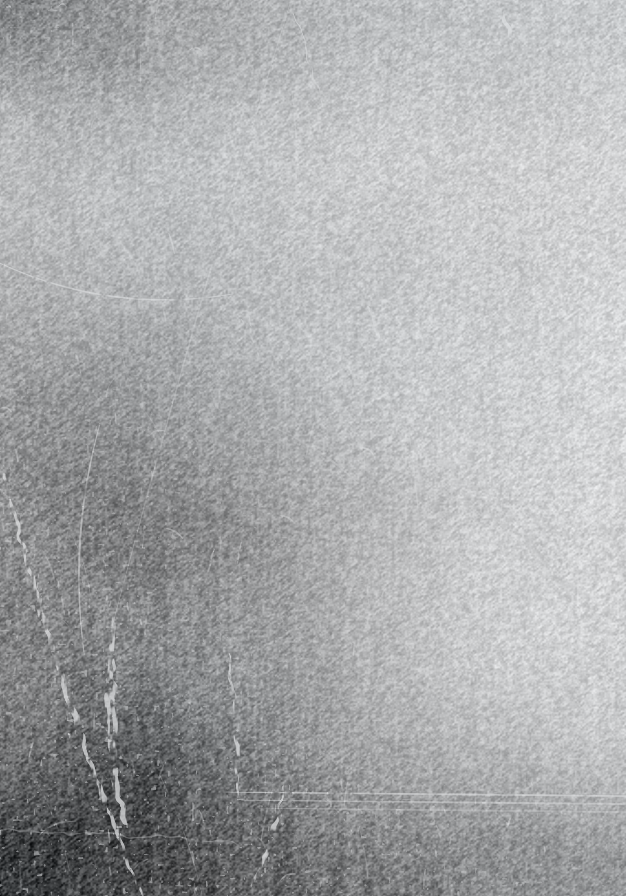
A Shadertoy shader for this texture:

```glsl
// Brushed, scratched grey metal with a soft light from the right and dark worn edges.

float hash(vec2 p) {
    vec3 q = fract(vec3(p.xyx) * 0.1031);
    q += dot(q, q.yzx + 33.33);
    return fract((q.x + q.y) * q.z);
}

float noise(vec2 p) {
    vec2 i = floor(p), f = fract(p);
    f = f * f * (3.0 - 2.0 * f);
    return mix(mix(hash(i), hash(i + vec2(1, 0)), f.x),
               mix(hash(i + vec2(0, 1)), hash(i + vec2(1, 1)), f.x), f.y);
}

float fbm(vec2 p) {
    float sum = 0.0, amp = 0.5;
    for (int i = 0; i < 5; i++) {
        sum += amp * noise(p);
        p = mat2(1.6, 1.2, -1.2, 1.6) * p + 7.3;
        amp *= 0.5;
    }
    return sum;
}

mat2 rotate(float angle) {
    float c = cos(angle), s = sin(angle);
    return mat2(c, s, -s, c);
}

float glow(vec2 p, vec2 centre, vec2 radius) {
    vec2 d = (p - centre) / radius;
    return exp(-dot(d, d));
}

// Bowed stroke from a to b, thinning towards both ends.
float stroke(vec2 p, vec2 a, vec2 b, float bend, float width, float soft) {
    vec2 d = b - a;
    float t = clamp(dot(p - a, d) / dot(d, d), 0.0, 1.0);
    float arch = 4.0 * t * (1.0 - t);
    vec2 q = a + d * t + normalize(vec2(-d.y, d.x)) * bend * arch;
    float w = width * (0.35 + 0.65 * arch);
    return 1.0 - smoothstep(w - soft * 0.5, w + soft * 0.8, length(p - q));
}

// Broad light and shade over the sheet, in 0..1 coordinates.
float shading(vec2 uv) {
    float tone = 0.825;
    tone -= 0.28 * glow(uv, vec2(0.0, 0.42), vec2(0.5, 0.29));
    tone -= 0.49 * glow(uv, vec2(0.0, 0.0), vec2(0.55, 0.22));
    tone -= 0.22 * glow(uv, vec2(0.8, 0.0), vec2(0.6, 0.14));
    tone -= 0.20 * glow(uv, vec2(0.0, 1.0), vec2(0.3, 0.12));
    tone -= 0.11 * glow(uv, vec2(0.25, 1.0), vec2(0.7, 0.18));
    tone -= 0.08 * glow(uv, vec2(0.35, 0.3), vec2(0.3, 0.25));
    return tone;
}

// Short random nicks, mostly upright, one per grid cell.
float nicks(vec2 p, float scale, float density, float width, float soft) {
    vec2 cell = floor(p * scale);
    float sum = 0.0;
    for (int y = -1; y <= 1; y++)
    for (int x = -1; x <= 1; x++) {
        vec2 id = cell + vec2(x, y);
        float pick = hash(id + 11.7);
        vec2 centre = (id + vec2(hash(id + 3.1), hash(id + 8.9))) / scale;
        float lean = (hash(id + 21.3) - 0.5) * (pick < density * 0.3 ? 3.0 : 0.7);
        vec2 reach = vec2(sin(lean), cos(lean)) * mix(0.06, 0.5, hash(id + 5.5)) / scale;
        float mark = stroke(p, centre - reach, centre + reach, 0.08 / scale * lean, width, soft);
        sum += mark * step(pick, density) * mix(0.2, 1.0, hash(id + 31.0));
    }
    return sum;
}

// The few long scratches that stand out; the wide ones crumble into flakes.
float longScratches(vec2 p, float soft) {
    vec2 w = p + 0.006 * (vec2(noise(p * 90.0), noise(p * 90.0 + 40.0)) - 0.5);
    float wide = stroke(w, vec2(0.127, 0.31), vec2(0.138, 0.08), -0.008, 0.0050, soft);
    wide += stroke(w, vec2(0.005, 0.47), vec2(0.159, 0.0), -0.010, 0.0028, soft);
    wide += stroke(w, vec2(0.412, 0.655), vec2(0.422, 0.625), 0.002, 0.0025, soft);
    wide += stroke(w, vec2(0.560, 0.990), vec2(0.568, 0.950), 0.002, 0.0022, soft);
    wide += stroke(w, vec2(0.255, 0.27), vec2(0.265, 0.095), 0.003, 0.0016, soft);
    wide += stroke(w, vec2(0.318, 0.122), vec2(0.28, 0.01), 0.004, 0.0020, soft);
    wide *= smoothstep(0.32, 0.62, 0.6 * noise(p * vec2(330.0, 130.0)) + 0.4 * noise(p * 60.0));
    float thin = 0.4 * stroke(p, vec2(0.325, 1.0), vec2(0.125, 0.3), -0.004, 0.0007, soft);
    thin += 0.8 * stroke(p, vec2(-0.01, 0.711), vec2(0.26, 0.672), -0.022, 0.0008, soft);
    thin += 0.7 * stroke(p, vec2(0.111, 0.525), vec2(0.094, 0.27), -0.013, 0.0009, soft);
    thin += 0.7 * stroke(w, vec2(0.327, 0.985), vec2(0.36, 0.88), 0.002, 0.0008, soft);
    thin += 0.3 * stroke(p, vec2(0.30, 0.525), vec2(0.40, 0.46), 0.006, 0.0010, soft);
    thin += 0.4 * stroke(w, vec2(-0.02, 0.074), vec2(0.28, 0.058), 0.002, 0.0008, soft);
    for (int i = 0; i < 3; i++) {
        float k = float(i), y = 0.116 - 0.009 * k;
        thin += (0.8 - 0.2 * k) * stroke(p, vec2(0.25 + 0.02 * k, y), vec2(0.85, y - 0.006), 0.0, 0.0009, soft);
    }
    return 0.95 * wide + thin * smoothstep(0.1, 0.65, noise(p * 130.0) + 0.25 * noise(p * 25.0));
}

void mainImage(out vec4 fragColor, in vec2 fragCoord) {
    vec2 uv = fragCoord / iResolution.xy, p = fragCoord / iResolution.y;
    float soft = 1.0 / iResolution.y;
    float tone = shading(uv);
    float wear = smoothstep(0.8, 0.35, tone);

    // Cloudy stains and faint upright brushing
    tone += mix(0.07, 0.18, wear) * (fbm(p * 7.0) - 0.48);
    tone += mix(0.03, 0.09, wear) * (noise(p * vec2(260.0, 16.0)) - 0.5);

    // Fine slanted grain with crisp dust between
    vec2 g = rotate(-0.65) * p;
    float grain = 0.8 * (noise(g * vec2(210.0, 430.0)) - 0.5) + 0.7 * (noise(p * 490.0 + 90.0) - 0.5);
    tone += grain * mix(0.15, 0.27, wear);

    // Scratches, nicks and bright specks, broken up by the grit
    float marks = 0.45 * nicks(p, 7.0, 0.4 + 0.4 * wear, 0.0005, soft);
    marks += 0.6 * nicks(p + 2.0, 15.0, 0.25 + 0.5 * wear, 0.0008, soft);
    marks += 0.7 * nicks(p + 5.0, 40.0, 0.07 + 0.25 * wear, 0.0009, soft);
    marks *= smoothstep(0.15, 0.7, noise(p * 190.0 + 60.0));
    marks += mix(0.2, 0.6, wear) * smoothstep(0.82, 0.96, noise(p * 260.0 + 30.0));
    marks = clamp(marks + longScratches(p, soft), 0.0, 1.0);
    tone = mix(tone, max(tone, 0.87), marks * 0.8);

    vec3 coolTint = vec3(-0.006, 0.0, 0.006) + vec3(0.008, 0.0, -0.004) * (noise(p * 5.0) - 0.5);
    fragColor = vec4(clamp(tone + coolTint, 0.0, 1.0), 1.0);
}
```
